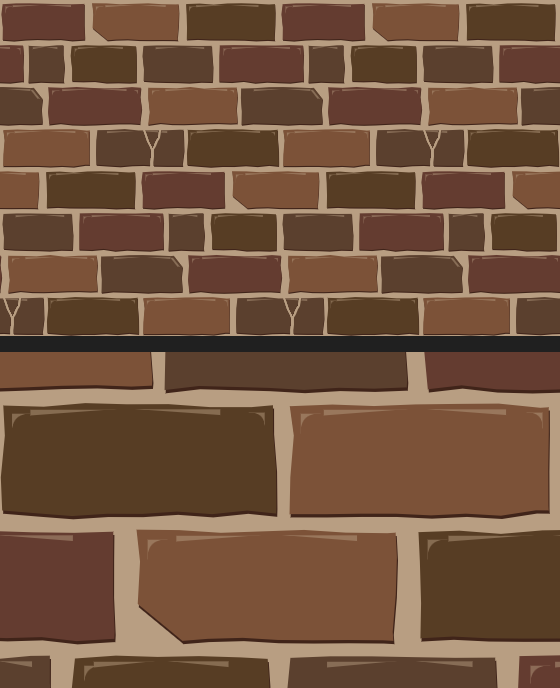
Top, the full canvas; bottom, a detail of the centre.
Write a Shadertoy shader that draws this texture.

```glsl
// Weathered brick wall: staggered chipped bricks in four browns on pale mortar.

float hash(vec2 p) {
    vec3 q = fract(p.xyx * 0.1031);
    q += dot(q, q.yzx + 33.33);
    return fract((q.x + q.y) * q.z);
}

// Piecewise linear noise in -0.5..0.5, for hand-cut edges
float jag(float t, float seed) {
    float k = floor(t);
    return mix(hash(vec2(k, seed)), hash(vec2(k + 1.0, seed)), t - k) - 0.5;
}

float segment(vec2 p, vec2 a, vec2 b) {
    vec2 v = b - a;
    return length(p - a - v * clamp(dot(p - a, v) / dot(v, v), 0.0, 1.0));
}

// Signed distance to the broken upper right corner
float cornerCut(vec2 p, float width) {
    return dot(p - vec2(width - 11.0, 6.0), vec2(0.786, -0.618));
}

// Forked crack running from top to bottom
float crackDist(vec2 p) {
    p.x += 1.5 * jag(p.y / 7.0, 91.0);
    float arms = min(segment(p, vec2(64, 3), vec2(68, 15)),
                     segment(p, vec2(68, 15), vec2(75, 33)));
    arms = min(arms, segment(p, vec2(87, 3), vec2(85, 16)));
    arms = min(arms, segment(p, vec2(85, 16), vec2(76, 32)));
    return min(arms - 1.6, segment(p, vec2(75.5, 32), vec2(75.5, 59)) - 2.3);
}

float brickDist(vec2 p, float width, int id) {
    float s = float(id) * 7.0;
    float sides = max(-p.x + 3.0 * jag(p.y / 19.0, s + 1.0),
                      p.x - width + 3.0 * jag(p.y / 17.0, s + 2.0));
    float ends = max(5.2 - p.y + 2.4 * jag(p.x / 19.0, s + 3.0),
                     p.y - 54.4 + 2.8 * jag(p.x / 16.0, s + 4.0));
    float d = max(sides, ends);
    if (id == 1) d = max(d, dot(p - vec2(2, 40), vec2(-0.636, 0.773)));
    if (id == 9) d = max(d, cornerCut(p, width));
    if (id == 11) d = max(d, -crackDist(p));
    return d;
}

// Concave glint tucked into a corner
float hookDist(vec2 q, float size) {
    vec2 r = sqrt(max(q, 0.0));
    return max(max(-q.x, -q.y), 1.5 * (r.x + r.y - size));
}

// Thin wedge that thickens from a to b
float sliverDist(vec2 p, float a, float b, float top) {
    float t = (p.x - a) / (b - a);
    return max(max(top - p.y, p.y - top - 2.6 * t), (p.x - b) * sign(b - a));
}

float glintDist(vec2 p, float width, int id, int kind) {
    float h = hash(vec2(id, 5.0));
    float d = sliverDist(p, width * (0.38 + 0.12 * h), width * (0.1 + 0.1 * h), 7.2);
    d = min(d, sliverDist(p, width * (0.5 + 0.15 * h), width * (0.8 + 0.1 * h), 7.0));
    if (kind != 3) {
        d = min(d, hookDist(p - vec2(4.5, 9.0), 2.9));
        if (id > 5) d = min(d, hookDist(vec2(width - 4.0 - p.x, p.y - 8.5), 2.6));
    }
    if (id == 9)
        d = min(d, max(abs(cornerCut(p, width) + 4.0) - 1.3, abs(p.y - 14.0) - 6.0));
    return d;
}

void mainImage(out vec4 fragColor, in vec2 fragCoord) {
    // The canvas spans 768 x 460 wall units, y pointing down
    vec2 uv = fragCoord / iResolution.xy;
    vec2 wall = vec2(uv.x, 1.0 - uv.y) * vec2(768, 460);
    float pixel = 768.0 / iResolution.x;

    // Four courses, then the same four again half a period along
    float course = clamp(floor(wall.y / 57.5), 0.0, 7.0);
    float x = wall.x - 192.0 * floor(course / 4.0);
    float y = wall.y - course * 57.5;

    // Left edge, right edge and clay of each brick, course by course
    vec3 bricks[13] = vec3[13](
        vec3(3, 117, 0), vec3(127, 245, 1), vec3(255, 377, 2),
        vec3(40, 88, 3), vec3(98, 186, 2), vec3(196, 291, 3), vec3(302, 416, 0),
        vec3(67, 193, 0), vec3(204, 325, 1), vec3(331, 442, 3),
        vec3(5, 124, 1), vec3(133, 251, 3), vec3(257, 381, 2));
    int first[5] = int[5](0, 3, 7, 10, 13);
    vec3 clay[4] = vec3[4](vec3(0.394, 0.235, 0.188), vec3(0.486, 0.322, 0.22),
                           vec3(0.343, 0.24, 0.142), vec3(0.357, 0.251, 0.181));
    vec3 mortar = vec3(0.72, 0.62, 0.51);
    vec3 color = mortar;

    int row = int(course) % 4;
    for (int id = first[row]; id < first[row + 1]; id++) {
        vec3 b = bricks[id];
        float width = b.y - b.x;
        int kind = int(b.z);
        vec2 p = vec2(mod(x - b.x + 10.0, 384.0) - 10.0, y);

        // Dark lower rim, brick face, then glints
        float rim = clamp(0.5 - brickDist(p - vec2(0.5, 1.5), width, id) / pixel, 0.0, 1.0);
        float d = brickDist(p, width, id);
        float face = clamp(0.5 - d / pixel, 0.0, 1.0);
        float glint = max(glintDist(p, width, id, kind), d + 1.0);
        if (id != 11 || crackDist(p) > 0.0) color = mix(color, vec3(0.25, 0.14, 0.1), rim);
        color = mix(color, clay[kind], face);
        color = mix(color, mortar, 0.48 * clamp(0.5 - glint / pixel, 0.0, 1.0));
    }
    fragColor = vec4(color, 1.0);
}
```
